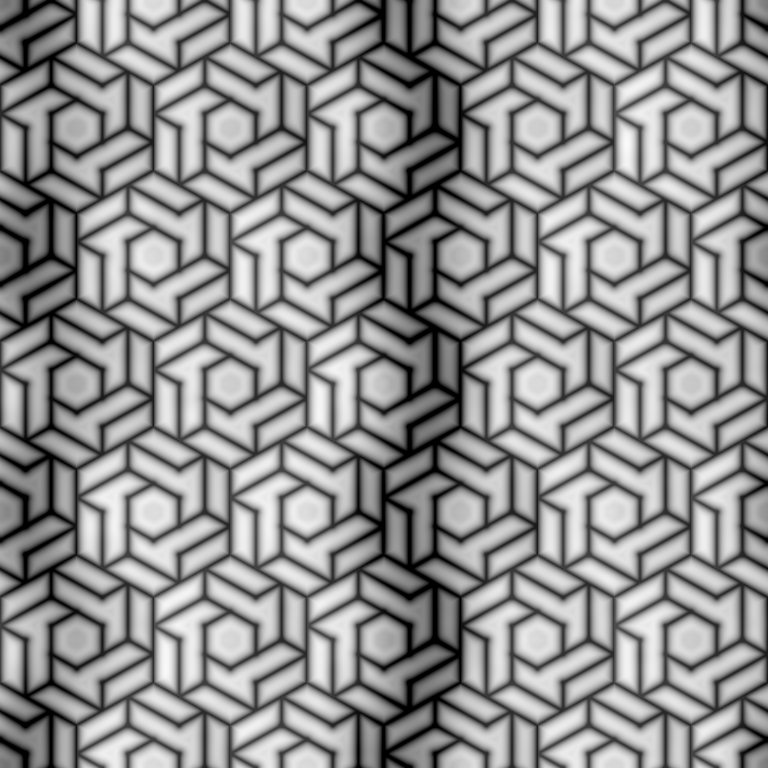
Give the GLSL for this texture map, as a WebGL 1 fragment shader.

```glsl
precision highp float;

uniform vec2 u_resolution;

// Layout: cells across, and pairs of staggered rows down
const vec2 REPEATS = vec2(5.0, 3.0);
const float APOTHEM = 3.0;          // half width of a cell, in bar widths
// Relief
const float TILE_LEVEL = 0.93;      // brightness at the top of a tile
const float GROOVE_LEVEL = 0.20;    // brightness at the bottom of a groove
const float GROOVE_FALLOFF = 0.16;  // how slowly the tiles rise from a groove
const float GROOVE_ROUND = 0.03;
const float WIDE_TILE_DIM = 0.10;   // wide tiles are a little duller
const float JOINT_SHARPNESS = 19.0; // lower values darken the joints more
// Lighting, added to the relief
const float CELL_TILT = 0.065;      // left side of each cell is brighter
const float BAND_DEPTH = 0.35;      // two dark upright bands
const float BAND_CENTRE = 0.045;
const float BAND_SWAY = 0.018;
const float BAND_FADE = 0.5;        // the left band weakens on every other row
const float CLOUD_AMOUNT = 0.08;
const float SCUFF_AMOUNT = 0.06;

const float SQRT3 = 1.7320508;
const float TAU = 6.2831853;

float hash(vec2 p) {
  vec3 q = fract(vec3(p.xyx) * 0.1031);
  q += dot(q, q.yzx + 33.33);
  return fract((q.x + q.y) * q.z);
}

// Value noise that wraps after a whole number of grid cells
float wrappedNoise(vec2 uv, vec2 period) {
  vec2 p = uv * period;
  vec2 i = floor(p);
  vec2 f = fract(p);
  f = f * f * (3.0 - 2.0 * f);
  vec2 lo = mod(i, period);
  vec2 hi = mod(i + 1.0, period);
  return mix(mix(hash(lo), hash(vec2(hi.x, lo.y)), f.x),
             mix(hash(vec2(lo.x, hi.y)), hash(hi), f.x), f.y);
}

// Groove weight of a segment; ends lie on a triangular grid (y in 1/sqrt(3))
float groove(vec2 p, vec2 a, vec2 b) {
  vec2 scale = vec2(1.0, 1.0 / SQRT3);
  vec2 start = a * scale;
  vec2 span = b * scale - start;
  vec2 rel = p - start;
  float t = clamp(dot(rel, span) / dot(span, span), 0.0, 1.0);
  return exp(-JOINT_SHARPNESS * length(rel - span * t));
}

// Offset from the nearest centre of the staggered hexagonal lattice
vec2 cellOffset(vec2 uv) {
  vec2 size = 2.0 * APOTHEM * vec2(1.0, SQRT3);
  vec2 p = uv * REPEATS;
  vec2 even = (fract(p + 0.5) - 0.5) * size;
  vec2 odd = (fract(p) - 0.5) * size;
  return dot(even, even) < dot(odd, odd) ? even : odd;
}

// Soft distance to the grooves: cell outline plus three interlocking arms
float grooveDistance(vec2 p) {
  vec2 a = abs(p);
  float outline = APOTHEM - max(a.x, 0.5 * a.x + 0.5 * SQRT3 * a.y);
  float sum = exp(-JOINT_SHARPNESS * outline);
  mat2 thirdTurn = mat2(-0.5, 0.5 * SQRT3, -0.5 * SQRT3, -0.5);
  for (int i = 0; i < 3; i++) {
    sum += groove(p, vec2(0.0, 2.0), vec2(-1.0, 1.0));
    sum += groove(p, vec2(-1.0, 1.0), vec2(-1.0, -3.0));
    sum += groove(p, vec2(-1.0, -3.0), vec2(-2.0, -4.0));
    sum += groove(p, vec2(-2.0, -4.0), vec2(-2.0, 0.0));
    sum += groove(p, vec2(-2.0, 0.0), vec2(-3.0, 1.0));
    sum += groove(p, vec2(-3.0, 1.0), vec2(-1.0, 3.0));
    p = thirdTurn * p;
  }
  return max(-log(sum) / JOINT_SHARPNESS, 0.0);
}

// Pillowed tiles between rounded grooves
float relief(vec2 cell) {
  float d = grooveDistance(cell);
  float soft = sqrt(d * d + GROOVE_ROUND * GROOVE_ROUND) - GROOVE_ROUND;
  float level = mix(TILE_LEVEL, GROOVE_LEVEL, exp(-soft / GROOVE_FALLOFF));
  return level - WIDE_TILE_DIM * smoothstep(0.4, 0.75, d);
}

float lighting(vec2 uv, vec2 cell) {
  float rowWave = cos(TAU * REPEATS.y * uv.y);
  float centre = BAND_CENTRE - BAND_SWAY * rowWave;
  float band = pow(0.5 + 0.5 * cos(2.0 * TAU * (uv.x - centre)), 6.0);
  float leftSide = 0.5 + 0.5 * cos(TAU * uv.x);
  band *= 1.0 - BAND_FADE * leftSide * (0.5 - 0.5 * rowWave);
  float clouds = wrappedNoise(uv, vec2(10.0, 6.0)) - 0.5;
  float scuffs = wrappedNoise(uv, vec2(48.0)) * wrappedNoise(uv, vec2(20.0, 12.0));
  return CLOUD_AMOUNT * clouds + SCUFF_AMOUNT * (scuffs - 0.25)
       - BAND_DEPTH * band - CELL_TILT * cell.x / APOTHEM;
}

void main() {
  vec2 uv = gl_FragCoord.xy / u_resolution;
  vec2 cell = cellOffset(uv);
  float shade = clamp(relief(cell) + lighting(uv, cell), 0.0, 1.0);
  gl_FragColor = vec4(vec3(shade), 1.0);
}
```
